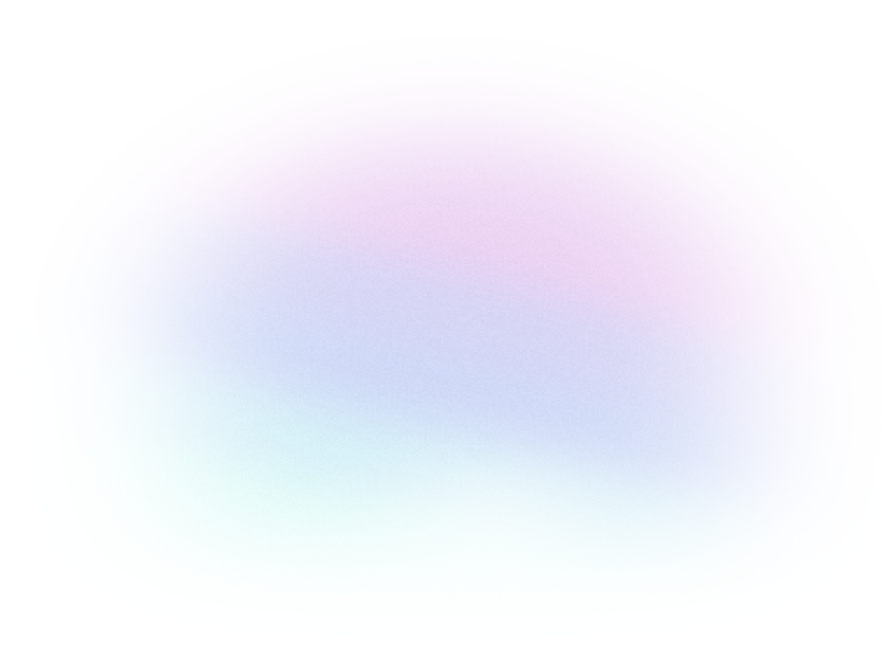
Write a Shadertoy shader that draws this background.

```glsl
const vec3 PINK     = vec3(0.920, 0.820, 0.950);
const vec3 LAVENDER = vec3(0.840, 0.838, 0.960);
const vec3 BLUE     = vec3(0.812, 0.853, 0.967);
const vec3 CYAN     = vec3(0.825, 0.935, 0.968);
const vec3 MINT     = vec3(0.840, 0.980, 0.962);

// Heights of the colour stops along the tilted axis
const float PINK_STOP = 0.156;
const float LAVENDER_STOP = 0.027;
const float BLUE_STOP = -0.090;
const float CYAN_STOP = -0.227;
const float MINT_STOP = -0.347;
const float TILT = 0.25;

const vec2 GLOW_CENTER = vec2(0.011, -0.011);
const vec2 GLOW_RADII = vec2(0.406, 0.282);
const vec2 HALO_RADII = vec2(0.65, 0.50);
const float HALO_STRENGTH = 0.06;

const vec2 NOTCH_CENTER = vec2(0.063, -0.294);
const vec2 NOTCH_RADII = vec2(0.168, 0.106);
const float NOTCH_DEPTH = 0.5;

const float GRAIN_CELLS = 378.0;
const float GRAIN_STRENGTH = 0.018;

float hash(vec2 p) {
    return fract(sin(dot(p, vec2(127.1, 311.7))) * 43758.5453);
}

// Tilted ramp from pink at the top to mint at the bottom
vec3 tintRamp(vec2 p) {
    float h = p.y + TILT * p.x;
    vec3 tint = mix(MINT, CYAN, smoothstep(MINT_STOP, CYAN_STOP, h));
    tint = mix(tint, BLUE, smoothstep(CYAN_STOP, BLUE_STOP, h));
    tint = mix(tint, LAVENDER, smoothstep(BLUE_STOP, LAVENDER_STOP, h));
    return mix(tint, PINK, smoothstep(LAVENDER_STOP, PINK_STOP, h));
}

// Glow with a round upper half and a squarer lower half
float glowDensity(vec2 p) {
    vec2 q = (p - GLOW_CENTER) / GLOW_RADII;
    vec2 q2 = q * q;
    float falloff = dot(q2, q2);
    if (q.y > 0.0) falloff += 2.0 * q2.x * q2.y;
    float density = exp2(-falloff);

    // Pale hollow in the lower edge
    vec2 n = (p - NOTCH_CENTER) / NOTCH_RADII;
    density *= 1.0 - NOTCH_DEPTH * exp(-dot(n, n));

    // Faint outer halo
    float halo = 1.0 - smoothstep(0.3, 1.0, length((p - GLOW_CENTER) / HALO_RADII));
    return density + HALO_STRENGTH * halo * (1.0 - density);
}

void mainImage(out vec4 fragColor, in vec2 fragCoord) {
    vec2 p = (fragCoord - 0.5 * iResolution.xy) / iResolution.y;
    float density = glowDensity(p);
    vec3 color = mix(vec3(1.0), tintRamp(p), density);

    // Fine grain, strongest in the dense core
    float grain = hash(floor(p * GRAIN_CELLS)) - 0.5;
    color += GRAIN_STRENGTH * grain * density;

    fragColor = vec4(clamp(color, 0.0, 1.0), 1.0);
}
```
